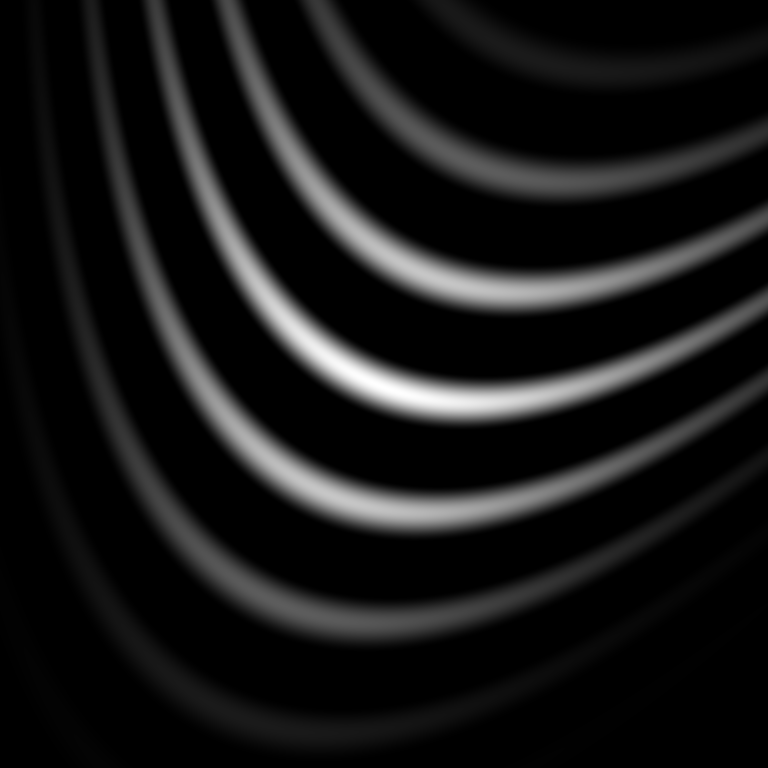
Reproduce this background procedurally as a Shadertoy shader.

```glsl
// Soft white crescents on black: a tilted family of equal parabolas.
// A skewed coordinate turns the stack into evenly spaced cosine fringes,
// which a Gaussian envelope fades along and across the bands.

// Signed band index: 0 on the brightest parabola, growing downwards.
float bandIndex(float along, float depth) {
    float offset = along - 0.844;
    float parabola = 0.5247 - 1.267 * offset * offset;
    return (depth - parabola) / 0.1445;
}

// Bright ridge at each whole index, dark for half of every period.
float fringe(float index) {
    return pow(max(cos(6.2831853 * index), 0.0), 1.7);
}

void mainImage(out vec4 fragColor, in vec2 fragCoord) {
    vec2 uv = fragCoord / iResolution.xy;

    // Skewed frame in which all bands are vertical shifts of one curve
    float depth = 1.0 - uv.y;
    float along = uv.x + 0.432 * depth;
    float index = bandIndex(along, depth);

    // Brightness falls off across the stack and along each band
    float spread = along - 0.716;
    float envelope = exp(-0.255 * index * index - 5.6 * spread * spread);

    fragColor = vec4(vec3(envelope * fringe(index)), 1.0);
}
```
